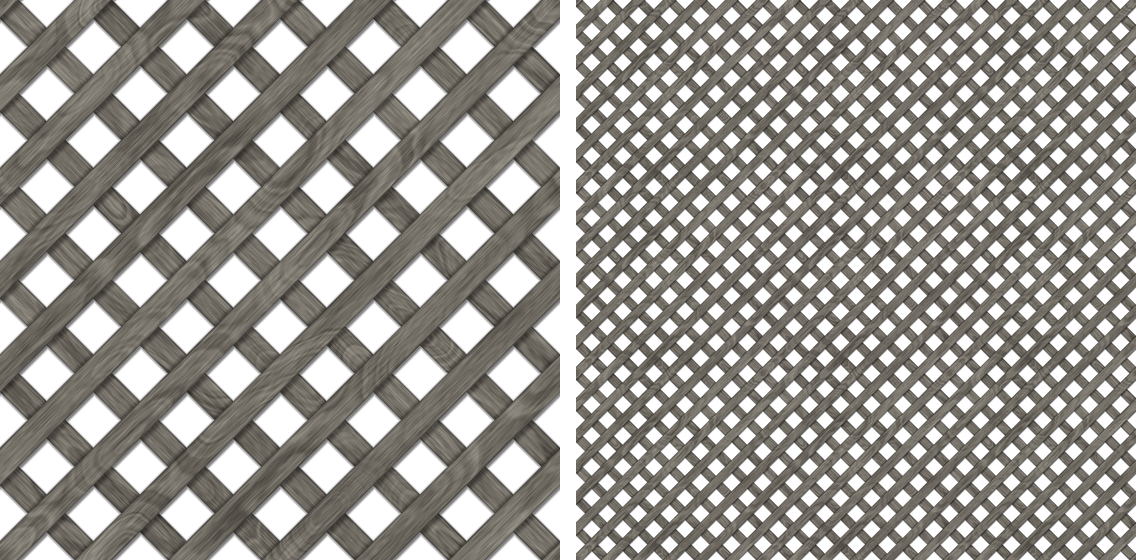
Left: one tile. Right: repeated 3 by 3.
A WebGL 2 fragment shader for this pattern:

```glsl
#version 300 es
precision highp float;
uniform vec2 u_resolution;
out vec4 fragColor;

const float REPEATS = 6.0;
const float HALF_WIDTH = 0.2;

float hash(vec3 c) {
  vec3 p = fract(c * 0.1031);
  p += dot(p, p.zyx + 31.32);
  return fract((p.x + p.y) * p.z);
}

// Value noise that wraps along x
float noise(vec2 p, float period, float seed) {
  vec2 cell = floor(p), f = fract(p);
  f = f * f * (3.0 - 2.0 * f);
  float x0 = mod(cell.x, period), x1 = mod(cell.x + 1.0, period);
  float low = mix(hash(vec3(x0, cell.y, seed)), hash(vec3(x1, cell.y, seed)), f.x);
  float high = mix(hash(vec3(x0, cell.y + 1.0, seed)), hash(vec3(x1, cell.y + 1.0, seed)), f.x);
  return mix(low, high, f.y);
}

// Noise stretched along a slat; a slat closes on itself after two tiles
float grain(float along, float across, vec2 freq, float seed) {
  return noise(vec2(along, across) * freq, 2.0 * REPEATS * freq.x, seed);
}

// Wood of the nearest slat, p = (across, along)
vec3 wood(vec2 p, float layer) {
  float id = round(p.x);
  float across = p.x - id;
  float wraps = floor(id / REPEATS);
  float along = p.y - REPEATS * wraps;
  float seed = id - REPEATS * wraps + layer;

  // Growth rings cut at a varying depth give arched figure
  float heart = (grain(along, 0.0, vec2(0.5, 1.0), seed + 20.3) - 0.5) * 0.6;
  float depth = grain(along, 0.0, vec2(0.75, 1.0), seed + 41.7) * 0.75;
  float wobble = grain(along, across, vec2(4.0, 9.0), seed + 63.1) * 0.035;
  float radius = length(vec2(across - heart, depth)) + wobble;
  float rings = noise(vec2(0.0, radius * 42.0), 8.0, seed + 85.9);
  float figure = smoothstep(0.2, 0.55, grain(along, 0.0, vec2(0.5, 1.0), seed + 107.3));

  // Long fibres and short pores
  float fibre = grain(along, across, vec2(1.5, 48.0), seed + 129.1);
  float pores = grain(along, across, vec2(9.0, 80.0), seed + 151.7);
  float patches = grain(along, across, vec2(1.0, 5.0), seed + 173.3);

  float tone = 0.54 + 0.5 * (rings - 0.5) * mix(0.25, 1.0, figure)
    + 0.4 * (fibre - 0.5) + 0.32 * (pores - 0.5) + 0.3 * (patches - 0.5)
    + 0.14 * (hash(vec3(seed, 3.0, 7.0)) - 0.5);
  vec3 color = mix(vec3(0.29, 0.27, 0.245), vec3(0.59, 0.57, 0.53), clamp(tone, 0.0, 1.0));

  // Rounded, darkened edges
  float inset = HALF_WIDTH - abs(across);
  return color * mix(0.55, 1.0, smoothstep(-0.005, 0.032, inset));
}

// Signed distance to the nearest slat edge
float slatEdge(float across) {
  return abs(across - round(across)) - HALF_WIDTH;
}

float shadow(float across, float reach) {
  return 1.0 - smoothstep(0.0, reach, slatEdge(across));
}

void main() {
  vec2 p = gl_FragCoord.xy / u_resolution * REPEATS;
  float rising = p.x - p.y, falling = p.x + p.y;
  float blur = REPEATS / min(u_resolution.x, u_resolution.y);

  // White ground with soft shadows to the lower right
  float groundShade = max(shadow(rising - 0.02, 0.055), 0.7 * shadow(falling + 0.008, 0.04));
  vec3 color = vec3(1.0 - 0.5 * groundShade);

  // Rear slats, shaded beside the front ones
  vec3 rear = wood(vec2(falling, rising), 9.0);
  rear *= 1.0 - 0.4 * shadow(rising - 0.02, 0.1);
  color = mix(color, rear, 1.0 - smoothstep(-blur, blur, slatEdge(falling)));

  // Front slats
  vec3 front = wood(vec2(rising, falling), 0.0);
  color = mix(color, front, 1.0 - smoothstep(-blur, blur, slatEdge(rising)));
  fragColor = vec4(color, 1.0);
}
```
